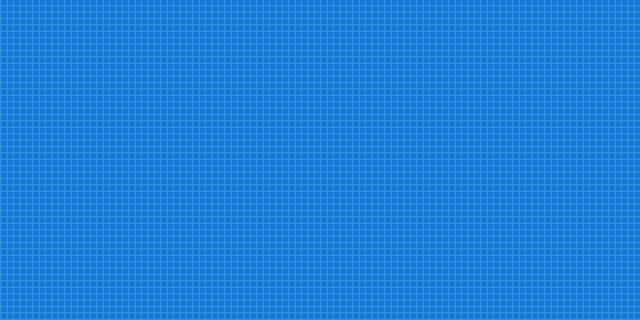
A Shadertoy shader for this pattern:

```glsl
// A fine square grid of pale blue lines over a flat, deeper blue ground.
// Each cell carries a line on its left and lower sides; the lines are
// smoothed by averaging a periodic pulse exactly over each pixel.

#define CELLS_DOWN 50.0
#define LINE_WIDTH 0.20
#define GROUND_COLOR vec3(0.080, 0.460, 0.830)
#define LINE_COLOR vec3(0.190, 0.578, 0.876)

// Running total of line width from the origin, along each axis
vec2 lineIntegral(vec2 p) {
    return floor(p) * LINE_WIDTH + min(fract(p), LINE_WIDTH);
}

// Share of a pixel covered by vertical (x) and horizontal (y) lines
vec2 lineCoverage(vec2 p, float pixelSize) {
    float halfPixel = 0.5 * pixelSize;
    return (lineIntegral(p + halfPixel) - lineIntegral(p - halfPixel)) / pixelSize;
}

void mainImage(out vec4 fragColor, in vec2 fragCoord) {
    // Cell units: one unit is one grid square
    float pixelSize = CELLS_DOWN / iResolution.y;
    vec2 cellPos = fragCoord * pixelSize;

    // Union of both line directions, so crossings stay flat
    vec2 coverage = clamp(lineCoverage(cellPos, pixelSize), 0.0, 1.0);
    float grid = 1.0 - (1.0 - coverage.x) * (1.0 - coverage.y);

    fragColor = vec4(mix(GROUND_COLOR, LINE_COLOR, grid), 1.0);
}
```
